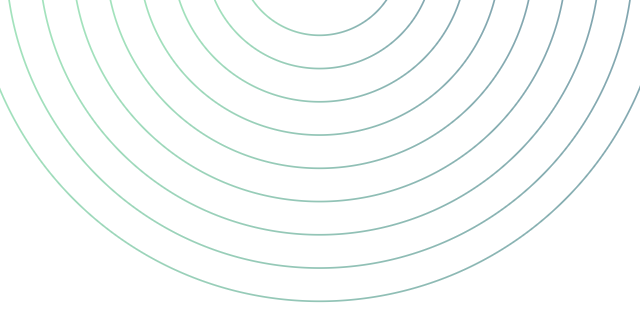
A Shadertoy shader for this background:

```glsl
const float SPACING = 0.1039;
const float INNER_RADIUS = 0.2533;

// Coverage of a circular stroke, softened over one pixel
float strokeMask(float dist, float radius, float halfWidth, float pixel) {
    return clamp((halfWidth - abs(dist - radius)) / pixel + 0.5, 0.0, 1.0);
}

void mainImage(out vec4 fragColor, in vec2 fragCoord) {
    float pixel = 1.0 / iResolution.y;
    vec2 p = (fragCoord - vec2(0.5 * iResolution.x, 0.0)) * pixel;

    // Concentric rings around a point just above the top edge
    vec2 offset = p - vec2(-0.0015, 1.143);
    float dist = length(offset);
    float ringIndex = clamp(round((dist - INNER_RADIUS) / SPACING), 0.0, 8.0);
    float radius = INNER_RADIUS + ringIndex * SPACING;
    float mask = strokeMask(dist, radius, 0.0027, pixel);

    // Each ring fades from mint to slate across its own diameter
    float across = clamp(0.5 + 0.5 * offset.x / radius, 0.0, 1.0);
    vec3 mint = vec3(0.64, 0.89, 0.74);
    vec3 slate = vec3(0.51, 0.65, 0.69);
    vec3 ringColor = mix(mint, slate, across);

    fragColor = vec4(mix(vec3(1.0), ringColor, mask), 1.0);
}
```
